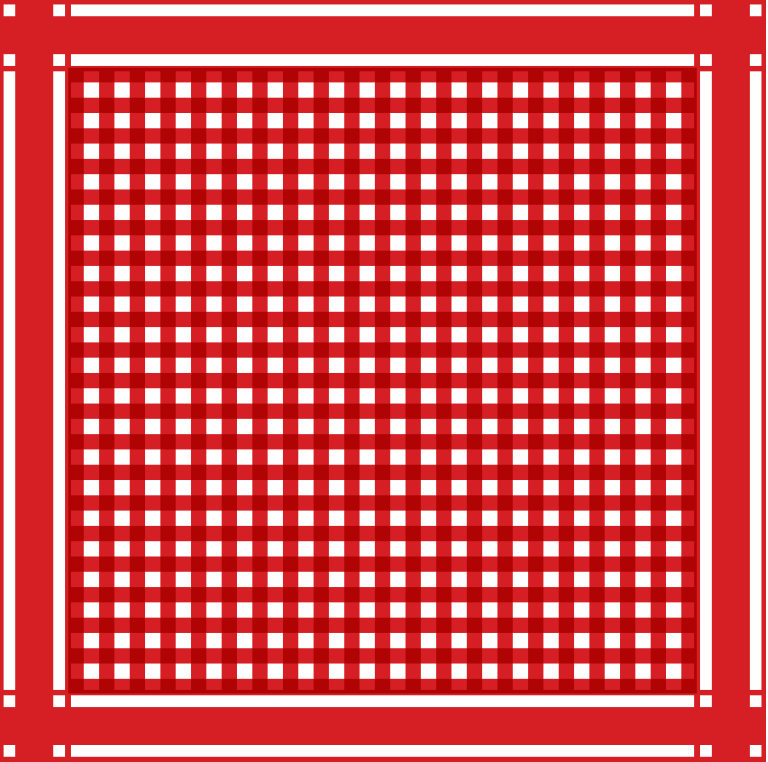
Give the GLSL for this pattern, as a Shadertoy shader.

```glsl
const vec3 RED   = vec3(0.835, 0.122, 0.141);
const vec3 DARK  = vec3(0.69, 0.016, 0.016);
const vec3 WHITE = vec3(1.0, 0.996, 0.996);

const vec2 CLOTH_SIZE = vec2(1.0, 0.9948);
const vec2 CENTER     = vec2(0.4981, 0.4979);
const vec2 PERIOD     = vec2(0.0399, 0.03993);  // one check: stripe plus gap
const float STRIPE    = 0.5;                    // stripe share of the period

// Half extents of the nested border edges, from the outside in
const vec2 CLOTH      = vec2(0.4993, 0.51);
const vec2 HEM        = vec2(0.4934, 0.4911);
const vec2 BAND_OUTER = vec2(0.4783, 0.4757);
const vec2 BAND_INNER = vec2(0.4288, 0.4262);
const vec2 LINE_OUTER = vec2(0.4134, 0.4108);
const vec2 FRAME      = vec2(0.4092, 0.4084);
const vec2 FIELD      = vec2(0.4057, 0.4038);

// Per-axis antialiased coverage of the region below an edge
vec2 below(vec2 d, vec2 edge, vec2 px) {
    return clamp((edge - d) / px + 0.5, 0.0, 1.0);
}

// Coverage of a centred box
float box(vec2 d, vec2 extent, vec2 px) {
    vec2 inside = below(d, extent, px);
    return inside.x * inside.y;
}

// Red threads of the border along each axis
vec2 borderStripes(vec2 d, vec2 px) {
    vec2 hem  = 1.0 - below(d, HEM, px);
    vec2 band = below(d, BAND_OUTER, px) - below(d, BAND_INNER, px);
    vec2 line = below(d, LINE_OUTER, px) - below(d, FIELD, px);
    return hem + band + line;
}

// Evenly repeated stripes along each axis
vec2 checkStripes(vec2 d, vec2 px) {
    vec2 fromStripe = abs(fract(d / PERIOD + 0.5) - 0.5) * PERIOD;
    return below(fromStripe, 0.5 * STRIPE * PERIOD, px);
}

void mainImage(out vec4 fragColor, in vec2 fragCoord) {
    vec2 px = CLOTH_SIZE / iResolution.xy;
    vec2 d = abs(fragCoord * px - CENTER);

    // Border: crossing stripes share one red
    vec2 stripes = borderStripes(d, px);
    float gap = (1.0 - stripes.x) * (1.0 - stripes.y);
    vec3 color = mix(RED, WHITE, gap);

    // Dark outline around the checked field
    color = mix(color, DARK, box(d, FRAME, px));

    // Gingham: crossings are darker
    vec2 checks = checkStripes(d, px);
    vec3 gingham = mix(mix(WHITE, RED, checks.x), mix(RED, DARK, checks.x), checks.y);
    color = mix(color, gingham, box(d, FIELD, px));

    // Pale margin beyond the cloth
    color = mix(WHITE, color, box(d, CLOTH, px));

    fragColor = vec4(color, 1.0);
}
```
